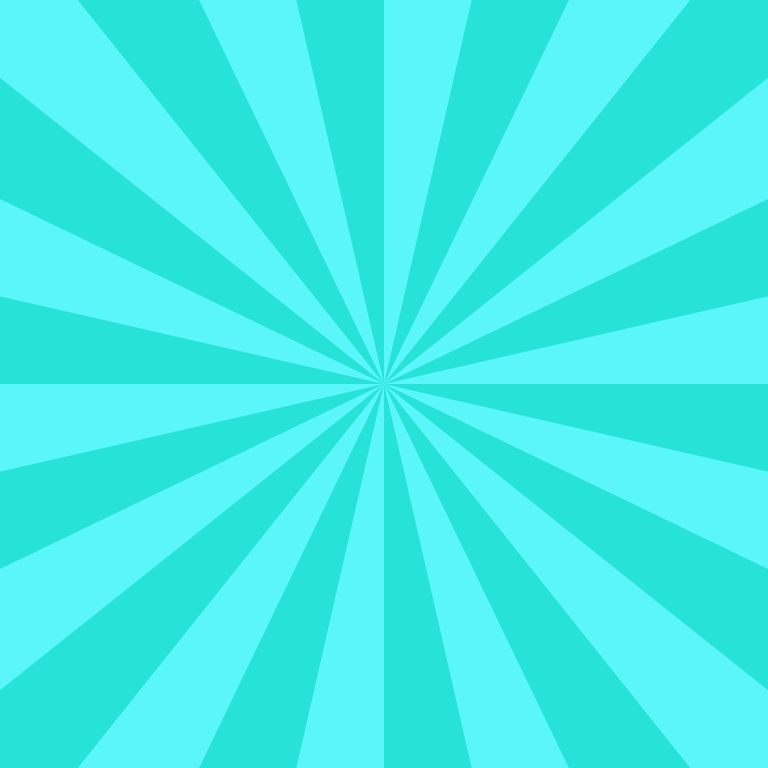
This background is drawn by a WebGL 1 fragment shader. Its source:

```glsl
precision highp float;
// Sunburst of 28 equal rays alternating turquoise and pale cyan around the centre.

uniform vec2 u_resolution;

void main() {
    float canvasSize = min(u_resolution.x, u_resolution.y);
    vec2 p = (gl_FragCoord.xy - 0.5 * u_resolution) / canvasSize;
    float radius = length(p);

    // Clockwise angle from the top; the guard avoids atan(0, 0) at the hub
    float angle = radius > 0.00001 ? atan(p.x, p.y) : 0.0;

    // Approximate signed distance to the nearest ray edge, positive in pale rays
    float edgeDistance = radius * sin(14.0 * angle) / 14.0;

    // Blend across one pixel for smooth edges
    float pale = clamp(0.5 + edgeDistance * canvasSize, 0.0, 1.0);

    vec3 turquoise = vec3(0.153, 0.886, 0.843);
    vec3 paleCyan = vec3(0.353, 0.965, 0.98);
    gl_FragColor = vec4(mix(turquoise, paleCyan, pale), 1.0);
}
```
